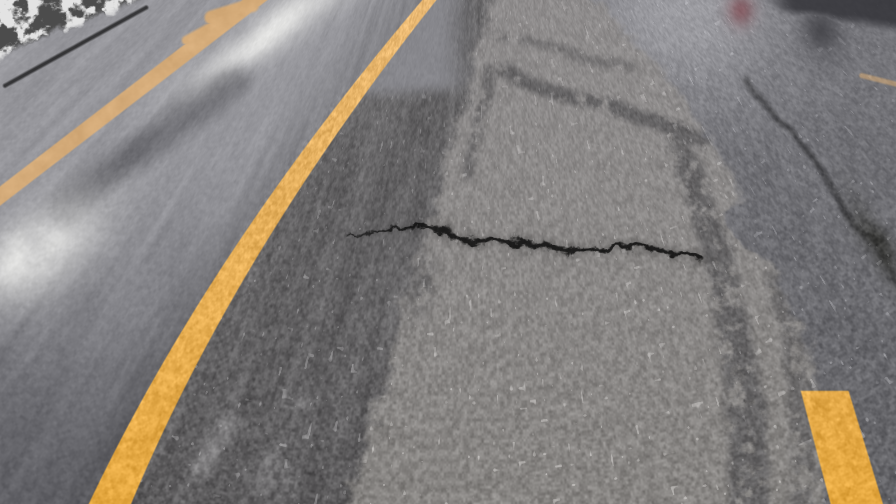
This texture is drawn by a WebGL 2 fragment shader. Its source:

```glsl
#version 300 es
precision highp float;
// Damp asphalt road with yellow lane lines, a dry worn lane, tyre tracks and a crack.
uniform vec2 u_resolution;
out vec4 fragColor;

float hash(vec2 p) { return fract(sin(dot(p, vec2(127.1, 311.7))) * 43758.5); }

float noise(vec2 p) {
  vec2 i = floor(p), f = fract(p);
  f = f * f * (3. - 2. * f);
  return mix(mix(hash(i), hash(i + vec2(1, 0)), f.x),
             mix(hash(i + vec2(0, 1)), hash(i + 1.), f.x), f.y);
}

float fbm(vec2 p) {
  float sum = 0., amp = .5;
  for (int i = 0; i < 4; i++) {
    sum += amp * noise(p);
    p = p * 2.03 + 7.3;
    amp *= .5;
  }
  return sum - .47;
}

// Quadratic x(y) through the values at y = 0, 0.5 and 1
float curve(float y, float low, float mid, float high) {
  float bend = 2. * (low - 2. * mid + high);
  return low + (high - low - bend) * y + bend * y * y;
}

float band(float d, float halfWidth, float soft) {
  return 1. - smoothstep(halfWidth - soft, halfWidth + soft, abs(d));
}

float segment(vec2 p, vec2 a, vec2 b) {
  vec2 ab = b - a;
  return length(p - a - ab * clamp(dot(p - a, ab) / dot(ab, ab), 0., 1.));
}

float stroke(vec2 p, vec4 ends, float halfWidth, float soft) {
  return band(segment(p, ends.xy, ends.zw), halfWidth, soft);
}

// Soft tilted elliptical spot
float glow(vec2 p, vec2 centre, vec2 size, float angle) {
  float c = cos(angle), s = sin(angle);
  vec2 q = mat2(c, -s, s, c) * (p - centre) / size;
  return exp(-dot(q, q));
}

float crackDistance(vec2 p) {
  vec2 path[7] = vec2[7](vec2(.69, .53), vec2(.845, .556), vec2(.926, .525),
    vec2(1.02, .519), vec2(1.134, .502), vec2(1.26, .514), vec2(1.39, .49));
  float d = 1.;
  for (int i = 0; i < 6; i++) d = min(d, segment(p, path[i], path[i + 1]));
  return d;
}

void main() {
  vec2 p = gl_FragCoord.xy / u_resolution * vec2(1.7778, 1);
  float aa = 1.2 / u_resolution.y, y = p.y;
  float blotch = fbm(p * 12.), rough = fbm(p * 45.);
  vec2 wob = p + .03 * vec2(blotch, fbm(p * 12. + 31.));

  // Grain smeared along rays from the vanishing point
  vec2 ray = p - vec2(.95, 1.6);
  vec2 polar = vec2(atan(ray.x, -ray.y), length(ray));
  float grain = noise(polar * vec2(210, 120)) + .6 * noise(polar * vec2(390, 210)) - .8;
  float streak = fbm(polar * vec2(75, 5));

  // Wet road left of the line
  float lineX = curve(y, .218, .488, .852);
  vec3 wet = mix(vec3(.39, .39, .41), vec3(.59, .59, .61), smoothstep(0., .8, y + .12 * blotch + .05));
  wet *= 1. - .14 * band(p.x - lineX, .08, .07);
  wet += .1 * streak - .15 * stroke(wob, vec4(.46, .84, .13, .59), .03, .025);
  float glare = glow(wob, vec2(.07, .5), vec2(.14, .07), .6) * (.93 + .8 * blotch)
              + .85 * glow(wob, vec2(.54, .94), vec2(.17, .035), .6);
  wet = mix(wet, vec3(.95, .95, .94), clamp(glare, 0., 1.));

  // Dark strip beside the line, with worn scuffs
  vec3 dark = mix(vec3(.37, .365, .37), vec3(.41, .405, .41), y) + .13 * streak;
  float scuff = stroke(wob, vec4(.53, 0, .61, .19), .03, .02)
              + stroke(wob, vec4(.4, .07, .46, .17), .018, .015);
  dark += .13 * scuff * smoothstep(-.17, .13, blotch);
  float sheen = smoothstep(.79, .84, wob.y) * (1. - smoothstep(.86, .96, wob.x));
  dark = mix(dark, vec3(.53, .53, .55), sheen);

  // Damp right side with a seam and a puddle
  vec3 damp = mix(vec3(.39, .39, .405), vec3(.46, .46, .48), y) + .05 * blotch;
  damp += .15 * glow(p, vec2(1.36, .98), vec2(.2), 0.);
  float seam = max(stroke(wob, vec4(1.48, .84, 1.62, .68), .006, .006),
                   stroke(wob, vec4(1.62, .68, 1.79, .43), .006, .006));
  damp *= 1. - .35 * seam;
  damp = mix(damp, vec3(.22, .22, .21), .85 * glow(wob, vec2(1.74, .52), vec2(.025, .09), .45));

  // Dry worn lane with tyre tracks
  vec3 dry = mix(vec3(.525, .515, .505), vec3(.56, .55, .55), y);
  float leftX = curve(y, .683, .838, .972), rightX = curve(y, 1.64, 1.53, 1.19);
  float mark = band(wob.x - curve(y, 1.488, 1.424, 1.2), .042 - .025 * y, .014) * (1. - smoothstep(.68, .78, y));
  mark += .75 * band(wob.x - curve(y, 1.6, 1.528, 1.3), .024, .014) * (1. - smoothstep(.42, .52, y));
  mark += .8 * stroke(wob, vec4(.97, .86, .93, .65), .013, .01);
  mark += stroke(wob, vec4(1, .86, 1.39, .72), .014, .01);
  mark += .6 * stroke(wob, vec4(.98, .93, 1.25, .86), .01, .01);
  mark += glow(wob, vec2(.84, .43), vec2(.022, .06), -.3);
  mark *= smoothstep(-.25, .05, rough);
  dry = mix(dry, vec3(.37, .365, .37), .85 * clamp(mark, 0., 1.));

  // Join the surfaces, then add grain and stone chips
  float edge = wob.x + .05 * rough, notch = glow(wob, vec2(1.5, .54), vec2(.07, .035), -.5);
  vec3 col = mix(dark, dry, smoothstep(-.015, .015, edge - leftX));
  col = mix(col, damp, smoothstep(-.015, .015, edge - rightX + .12 * notch));
  col = mix(col, wet, smoothstep(-aa, aa, lineX - p.x));
  float gloss = max(smoothstep(0., .05, lineX - p.x), sheen * step(p.x, leftX));
  col += grain * mix(.12, .05, gloss) * (1.1 - .5 * y);
  float chip = smoothstep(.88, .97, noise(polar * vec2(150, 75) + 19.));
  col += .16 * chip * (1. - gloss) * (1. - .5 * y);

  // Crack
  float crack = crackDistance(p + vec2(0, .035 * rough)), reach = smoothstep(.67, .9, p.x);
  col *= 1. - .6 * band(crack, .002 + .003 * reach, .003) - .2 * reach * band(crack, .012, .012);

  // Yellow paint
  vec3 paint = mix(vec3(.9, .66, .25), vec3(.91, .72, .45), y) + .1 * grain + .12 * rough;
  float dash = band(p.x - 1.7 + .284 * y, .052 - .02 * y, aa) * (1. - smoothstep(-aa, aa, y - .2245));
  col = mix(col, paint, max(dash, band(p.x - lineX, .042 - .028 * y, aa)));
  float faded = band(p.x - 1.3 * (y - .611), .025, .004);
  faded = max(faded, stroke(p, vec4(.37, .92, .46, .97), .009, .004));
  faded = max(faded, stroke(p, vec4(.42, .965, .5, .99), .014, .004));
  faded = max(faded, .6 * stroke(p, vec4(1.71, .85, 1.79, .83), .005, .003));
  col = mix(col, vec3(.86, .68, .46) + .1 * rough, .9 * faded);

  // Snow, kerb line and reflections at the far corners
  float snow = smoothstep(-.01, .01, y - .89 - .4 * p.x + .04 * rough);
  col = mix(col, mix(vec3(.3), vec3(.89), smoothstep(-.08, .1, rough)), snow);
  col *= 1. - .65 * stroke(p, vec4(.01, .83, .29, .985), .004, .003);
  float shade = smoothstep(0., .03, wob.y - 1.28 + .2 * wob.x) * smoothstep(1.5, 1.58, p.x);
  shade = max(shade, .8 * glow(wob, vec2(1.63, .94), vec2(.04, .05), 0.));
  col = mix(col, vec3(.2, .2, .22), .85 * shade);
  col = mix(col, vec3(.5, .25, .28), .6 * glow(p, vec2(1.47, .98), vec2(.025, .03), 0.));
  fragColor = vec4(clamp(col, 0., 1.), 1);
}
```
